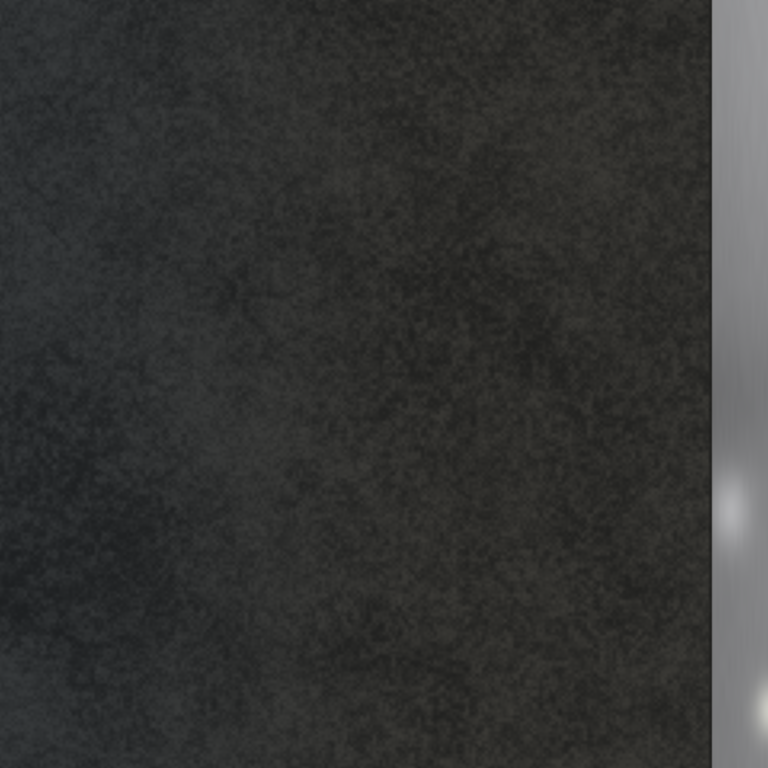
Give the GLSL for this texture, as a three.js fragment shader.

```glsl
// Dark mottled stone slab beside a narrow strip of brushed metal.
// The stone layers cloudy noise with fine grain; the strip is a soft
// vertical gradient with blurred highlights and a dark joint at its edge.
varying vec2 vUv;

const float STRIP_EDGE = 0.927;
const vec3 STONE_DARK = vec3(0.122, 0.125, 0.124);
const vec3 STONE_LIGHT = vec3(0.232, 0.232, 0.224);
const vec3 METAL = vec3(0.995, 0.997, 1.01);
const vec3 JOINT = vec3(0.10, 0.10, 0.095);

float hash(vec2 p) {
  vec3 q = fract(vec3(p.xyx) * 0.1031);
  q += dot(q, q.yzx + 33.33);
  return fract((q.x + q.y) * q.z);
}

float valueNoise(vec2 p) {
  vec2 cell = floor(p);
  vec2 f = fract(p);
  f = f * f * (3.0 - 2.0 * f);
  float low = mix(hash(cell), hash(cell + vec2(1.0, 0.0)), f.x);
  float high = mix(hash(cell + vec2(0.0, 1.0)), hash(cell + 1.0), f.x);
  return mix(low, high, f.y);
}

float fbm(vec2 p, float gain) {
  float sum = 0.0;
  float total = 0.0;
  float weight = 1.0;
  for (int i = 0; i < 5; i++) {
    sum += weight * valueNoise(p);
    total += weight;
    weight *= gain;
    p = mat2(1.6, 1.2, -1.2, 1.6) * p + 17.3;
  }
  return sum / total;
}

// Soft elliptical spot: 1 at the centre, fading to 0
float softSpot(vec2 p, vec2 centre, vec2 radius) {
  vec2 d = (p - centre) / radius;
  return exp(-dot(d, d));
}

vec3 stoneColor(vec2 p) {
  // Large clouds, ragged patches and two sizes of grain
  float cloud = fbm(p * 4.0 + 3.7, 0.6) - 0.5;
  float patches = fbm(p * 13.0 + 41.0, 0.75) - 0.5;
  float grain = valueNoise(p * 125.0) - 0.5;
  float fineGrain = valueNoise(p * 240.0 + 9.0) - 0.5;

  float tone = 0.51 + 0.62 * cloud + 0.55 * patches;
  tone += (0.40 - 0.5 * cloud) * grain + 0.30 * fineGrain;
  tone -= 0.20 * softSpot(p, vec2(0.18, 0.23), vec2(0.13, 0.12));
  vec3 color = mix(STONE_DARK, STONE_LIGHT, smoothstep(-0.1, 1.1, tone));

  // Cool light on the left, warm light on the right
  vec3 coolTint = vec3(0.94, 0.99, 1.05);
  vec3 warmTint = vec3(1.03, 1.01, 0.97);
  return color * mix(coolTint, warmTint, smoothstep(0.0, 0.65, p.x));
}

vec3 metalColor(vec2 p) {
  // Vertical shading, with a darker band just above the highlight
  float shade = mix(0.50, 0.58, smoothstep(0.5, 1.0, p.y));
  shade -= 0.05 * softSpot(p, vec2(0.96, 0.48), vec2(0.20, 0.09));
  shade += 0.03 * smoothstep(STRIP_EDGE, 1.0, p.x) - 0.015;

  // Fine brushing along the strip
  shade += 0.014 * (valueNoise(p * vec2(260.0, 30.0)) - 0.5);

  // Blurred reflections
  float middleGlow = softSpot(p, vec2(0.951, 0.335), vec2(0.026, 0.050));
  float cornerGlow = softSpot(p, vec2(1.004, 0.075), vec2(0.020, 0.036));
  vec3 color = METAL * (shade + 0.20 * middleGlow);
  return mix(color, vec3(0.80, 0.80, 0.77), cornerGlow);
}

void main() {
  vec3 stone = stoneColor(vUv);
  float jointShadow = smoothstep(STRIP_EDGE - 0.006, STRIP_EDGE - 0.001, vUv.x);
  stone = mix(stone, JOINT, 0.7 * jointShadow);

  float strip = smoothstep(STRIP_EDGE - 0.0015, STRIP_EDGE + 0.0015, vUv.x);
  gl_FragColor = vec4(mix(stone, metalColor(vUv), strip), 1.0);
}
```
